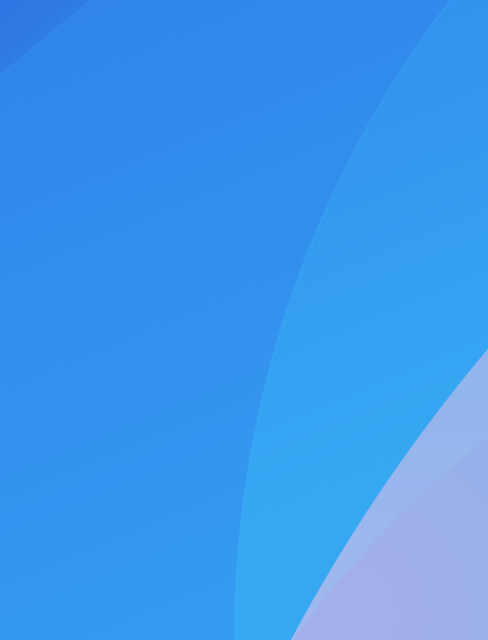
Reproduce this background procedurally as a Shadertoy shader.

```glsl
// Layered blue panels cut by large arcs, with a pale lavender corner.
// Each panel is a smooth gradient masked by the signed distance to a
// circle or line; thin highlights trace the blue edges.

// Lengths are in canvas heights. Arcs: centre x, centre y, radius.
const vec3 SKY_ARC   = vec3(1.999, 0.007, 1.632);
const vec3 PALE_ARC  = vec3(2.768, -1.234, 2.622);
const vec3 LILAC_ARC = vec3(1.691, -0.884, 1.517);

// Corner line: outward normal and offset from the origin.
const vec2 CORNER_NORMAL = vec2(-0.638, 0.770);
const float CORNER_OFFSET = 0.679;

const vec3 CORNER_DEEP  = vec3(0.173, 0.455, 0.885);
const vec3 CORNER_LIGHT = vec3(0.188, 0.490, 0.900);
const vec3 BLUE_TOP     = vec3(0.188, 0.512, 0.915);
const vec3 BLUE_BOTTOM  = vec3(0.205, 0.612, 0.943);
const vec3 SKY_TOP      = vec3(0.200, 0.575, 0.927);
const vec3 SKY_BOTTOM   = vec3(0.212, 0.660, 0.955);
const vec3 PALE_LOW     = vec3(0.622, 0.722, 0.930);
const vec3 PALE_HIGH    = vec3(0.570, 0.708, 0.925);
const vec3 LILAC_COOL   = vec3(0.592, 0.690, 0.912);
const vec3 LILAC_WARM   = vec3(0.640, 0.686, 0.916);

const vec2 LILAC_GLOW = vec2(0.54, 0.04);
const float GLOW_RADIUS = 0.36;
const float DIAGONAL = 0.42;
const float RIM_WIDTH = 0.0016;
const vec3 RIM_LIGHT = vec3(0.010, 0.028, 0.018);

// Signed distance to an arc's disc, negative inside.
float arcDistance(vec2 p, vec3 arc) {
    return length(p - arc.xy) - arc.z;
}

// Antialiased coverage of the negative side of an edge.
float coverage(float d, float pixel) {
    return clamp(0.5 - d / pixel, 0.0, 1.0);
}

// Narrow light centred on an edge.
float rim(float d) {
    return exp(-d * d / (RIM_WIDTH * RIM_WIDTH));
}

void mainImage(out vec4 fragColor, in vec2 fragCoord) {
    float pixel = 1.0 / iResolution.y;
    vec2 p = fragCoord * pixel;

    float corner = CORNER_OFFSET - dot(p, CORNER_NORMAL);
    float sky = arcDistance(p, SKY_ARC);
    float pale = arcDistance(p, PALE_ARC);
    float lilac = arcDistance(p, LILAC_ARC);

    // Main blue, darkest at the upper left
    float fall = 1.0 - p.y + DIAGONAL * p.x;
    vec3 color = mix(BLUE_TOP, BLUE_BOTTOM, clamp(fall / 1.12, 0.0, 1.0));

    // Deep corner
    float cornerFade = clamp(1.0 + corner / 0.10, 0.0, 1.0);
    vec3 cornerColor = mix(CORNER_DEEP, CORNER_LIGHT, cornerFade);
    color = mix(color, cornerColor, coverage(corner, pixel));

    // Sky panel
    float skyFade = smoothstep(0.15, 1.15, fall);
    vec3 skyColor = mix(SKY_TOP, SKY_BOTTOM, skyFade);
    color = mix(color, skyColor, coverage(sky, pixel));
    color += RIM_LIGHT * (rim(corner) + rim(sky));

    // Pale band
    vec3 paleColor = mix(PALE_LOW, PALE_HIGH, smoothstep(0.05, 0.45, p.y));
    color = mix(color, paleColor, coverage(pale, pixel));

    // Lilac fill, warmest near the bottom
    float glow = 1.0 - smoothstep(0.0, GLOW_RADIUS, distance(p, LILAC_GLOW));
    vec3 lilacColor = mix(LILAC_COOL, LILAC_WARM, glow);
    float lilacMask = coverage(max(lilac, pale), pixel);
    color = mix(color, lilacColor, lilacMask);

    fragColor = vec4(color, 1.0);
}
```
